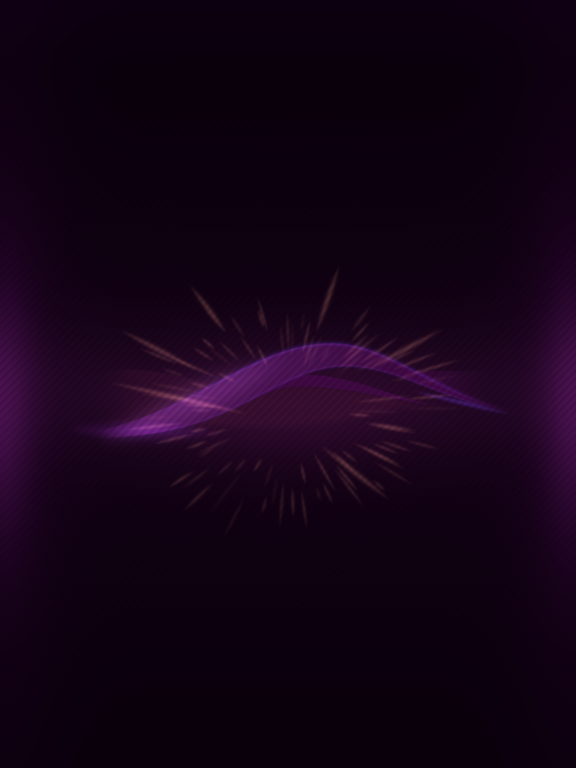
A Shadertoy shader for this background:

```glsl
// Dark violet backdrop with glowing side edges and a fine diagonal weave.
// Translucent ribbons, bounded by asymmetric bell curves, cross the middle,
// and a burst of tapered sparks, scattered by a hash, radiates around them.

const vec2 BURST = vec2(0.503, 0.466);
const vec3 VIOLET = vec3(0.30, 0.075, 0.34);
const vec3 MAGENTA = vec3(0.25, 0.035, 0.27);
const vec3 PLUM = vec3(0.215, 0.055, 0.18);
const vec3 BLUE = vec3(0.10, 0.06, 0.24);
const vec3 SPARK = vec3(0.25, 0.17, 0.12);

float hash(float n) {
    n = fract(n * 0.1031);
    n *= n + 33.33;
    return fract(n * (n + n));
}

float bell(float d, float width) {
    return exp(-d * d / (width * width));
}

// Curve through a peak, with its own floor and width on the left and right
float hump(float x, vec2 peak, vec2 floors, vec2 widths) {
    bool left = x < peak.x;
    float ground = left ? floors.x : floors.y;
    return mix(ground, peak.y, bell(x - peak.x, left ? widths.x : widths.y));
}

// Coverage between two curves, fading out at both ends
float ribbon(vec2 uv, float top, float bottom, vec2 ends, float soft) {
    float body = smoothstep(-soft, soft, top - uv.y) * smoothstep(-soft, soft, uv.y - bottom);
    float fade = smoothstep(ends.x, ends.x + 0.12, uv.x) * smoothstep(ends.y, ends.y - 0.12, uv.x);
    return body * fade;
}

// Soft line that is thickest and brightest in its middle
float streak(vec2 p, vec2 a, vec2 b, float width) {
    vec2 ab = b - a;
    float t = clamp(dot(p - a, ab) / dot(ab, ab), 0.0, 1.0);
    float taper = 4.0 * t * (1.0 - t);
    return taper * bell(length(p - a - ab * t), width * (0.4 + 0.6 * taper));
}

vec3 backdrop(vec2 uv) {
    float side = min(uv.x, 1.0 - uv.x);
    float band = bell(uv.y - 0.495, 0.085);
    vec3 color = vec3(0.036, 0.0, 0.043);
    color += vec3(0.032, 0.004, 0.034) * bell(uv.y - 0.47, 0.27);
    color += vec3(0.045, 0.017, 0.043) * band;
    color += vec3(0.035, 0.0, 0.04) * bell(side, 0.11) * bell(uv.y - 0.5, 0.5);
    color += vec3(0.13, 0.045, 0.14) * bell(side, 0.055) * bell(uv.y - 0.465, 0.16);
    color += vec3(0.012, 0.0, 0.018) * bell(1.0 - uv.y, 0.06);
    return color;
}

float weave(vec2 p) {
    float line = abs(fract((p.x - p.y) * 95.0) - 0.5) * 2.0;
    return smoothstep(0.2, 0.8, line) - 0.5;
}

// Hashed radial sparks, spread wider sideways than upwards
float burst(vec2 p) {
    float sum = 0.0;
    for (int i = 0; i < 84; i++) {
        float id = float(i) + 1.0;
        float angle = (id + 0.9 * hash(id * 3.7)) * 6.28318 / 84.0;
        float inner = 0.055 + 0.07 * hash(id * 7.3 + 2.0);
        float outer = inner + 0.018 + 0.045 * hash(id * 5.9 + 8.0);
        vec2 dir = vec2(1.35 * cos(angle), sin(angle));
        float power = 0.2 + 0.6 * hash(id * 9.1 + 4.0);
        sum += power * streak(p, dir * inner, dir * outer, 0.0024);
    }
    return sum;
}

// The long rays, each given by its outer and inner end
float longRays(vec2 p) {
    vec4 rays[6] = vec4[6](
        vec4(-0.234, 0.036, -0.055, -0.005), vec4(-0.22, 0.104, -0.12, 0.052),
        vec4(0.20, 0.106, 0.10, 0.052), vec4(0.13, -0.117, 0.04, -0.046),
        vec4(-0.13, 0.163, -0.082, 0.10), vec4(0.065, 0.189, 0.034, 0.10));
    float sum = 0.0;
    for (int i = 0; i < 6; i++) sum += streak(p, rays[i].xy, rays[i].zw, 0.0036);
    return sum;
}

void mainImage(out vec4 fragColor, in vec2 fragCoord) {
    vec2 uv = fragCoord / iResolution.xy;
    vec2 p = (uv - BURST) * vec2(iResolution.x / iResolution.y, 1.0);
    float soft = max(0.0012, 0.8 / iResolution.y);
    vec3 color = backdrop(uv);

    // Warm haze behind the ribbons
    color += vec3(0.085, 0.025, 0.07) * exp(-dot(p / vec2(0.19, 0.07), p / vec2(0.19, 0.07)));

    // Ribbon boundaries
    float archTop = hump(uv.x, vec2(0.575, 0.553), vec2(0.422, 0.455), vec2(0.283, 0.215));
    float archLow = hump(uv.x, vec2(0.60, 0.523), vec2(0.428, 0.455), vec2(0.21, 0.20));
    float foldTop = hump(uv.x, vec2(0.53, 0.512), vec2(0.43, 0.455), vec2(0.13, 0.20));
    float foldLow = hump(uv.x, vec2(0.52, 0.497), vec2(0.435, 0.46), vec2(0.14, 0.22));
    float baseLow = hump(uv.x, vec2(0.76, 0.474), vec2(0.445, 0.46), vec2(0.15, 0.10));
    float wingTop = hump(uv.x, vec2(0.22, 0.519), vec2(0.505, 0.475), vec2(0.08, 0.19));

    // Ribbons from back to front
    color = mix(color, PLUM, 0.55 * ribbon(uv, wingTop, 0.448, vec2(0.15, 0.50), soft * 2.0));
    color = mix(color, MAGENTA, 0.5 * ribbon(uv, 0.517, archLow, vec2(0.58, 0.86), soft));
    color = mix(color, PLUM, 0.85 * ribbon(uv, foldLow, baseLow, vec2(0.22, 0.87), 0.008));
    color = mix(color, MAGENTA, 0.85 * ribbon(uv, foldTop, foldLow, vec2(0.40, 0.89), soft));
    vec3 archColor = mix(VIOLET, MAGENTA, smoothstep(0.5, 0.72, uv.x));
    color = mix(color, archColor, 0.85 * ribbon(uv, archTop, archLow, vec2(0.15, 0.90), soft));

    // Bright rims and the soft sheen on the left
    float rimFade = smoothstep(0.2, 0.45, uv.x) * smoothstep(0.90, 0.72, uv.x);
    color += BLUE * rimFade * (0.6 * bell(uv.y - archTop, 0.003) + 0.35 * bell(uv.y - archLow, 0.002));
    color += vec3(0.12, 0.07, 0.13) * streak(p, vec2(-0.25, -0.045), vec2(0.0, 0.07), 0.022);
    color += vec3(0.10, 0.03, 0.15) * streak(p, vec2(-0.29, -0.025), vec2(-0.09, -0.03), 0.011);
    color += BLUE * streak(p, vec2(0.16, 0.025), vec2(0.29, -0.006), 0.003);

    // Sparks, then the weave over everything
    color += SPARK * (0.75 * burst(p) + 0.8 * longRays(p));
    color *= 1.0 + 0.13 * weave(p) * bell(uv.y - 0.49, 0.30);
    fragColor = vec4(clamp(color, 0.0, 1.0), 1.0);
}
```
